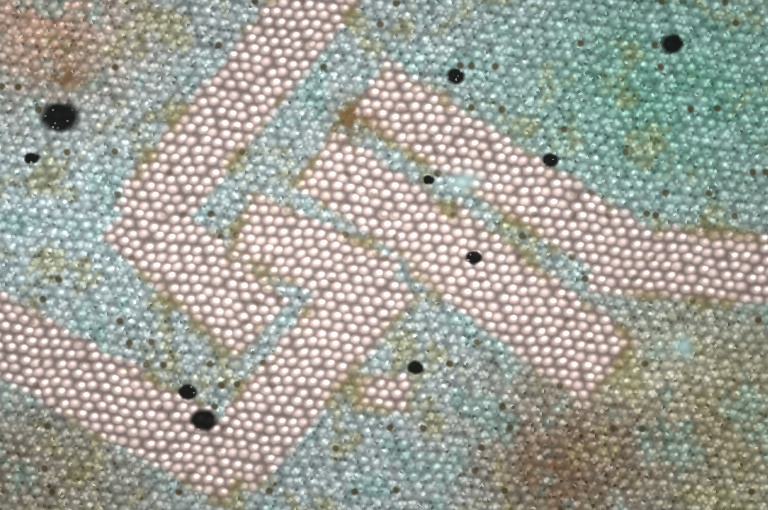
Write a Shadertoy shader that draws this texture.

```glsl
vec2 hash2(vec2 p) {
    vec2 q = vec2(dot(p, vec2(127.1, 311.7)), dot(p, vec2(269.5, 183.3)));
    return fract(sin(q) * 43758.55);
}

// Staggered cellular noise: xy = offset from nearest centre, zw = its random id
vec4 cells(vec2 p, float jitter) {
    vec4 nearest = vec4(9.0);
    for (int j = -1; j <= 1; j++)
    for (int i = -1; i <= 1; i++) {
        float row = floor(p.y) + float(j);
        float shift = 0.5 * mod(row, 2.0);
        vec2 id = vec2(floor(p.x - shift) + float(i), row);
        vec2 rnd = hash2(id);
        vec2 offset = p - id - vec2(0.5 + shift, 0.5) - jitter * (rnd - 0.5);
        if (dot(offset, offset) < dot(nearest.xy, nearest.xy)) nearest = vec4(offset, rnd);
    }
    return nearest;
}

// Layered, rotated sines, roughly -1 to 1
float ripples(vec2 p) {
    float sum = 0.0, amp = 0.5;
    for (int i = 0; i < 5; i++) {
        p = mat2(0.8, 0.6, -0.6, 0.8) * p + 1.7;
        sum += amp * sin(p.x + 1.3 * sin(p.y)) * cos(p.y * 1.1 + sin(p.x * 0.7));
        p *= 1.75;
        amp *= 0.68;
    }
    return sum;
}

float band(vec2 p, vec2 a, vec2 b, float halfWidth) {
    vec2 ab = b - a, ap = p - a;
    float along = dot(ap, ab) / dot(ab, ab);
    float across = abs(ap.x * ab.y - ap.y * ab.x) / length(ab);
    float ends = (abs(along - 0.5) - 0.5) * length(ab) - 0.45 * halfWidth;
    return max(across - halfWidth, ends);
}

float glow(vec2 p, vec2 centre, vec2 radius) {
    vec2 q = (p - centre) / radius;
    return exp(-dot(q, q));
}

// Signed distance to the angular meander
float meander(vec2 p) {
    float d = band(p, vec2(0.66, 1.05), vec2(0.29, 0.58), 0.070);
    d = min(d, band(p, vec2(0.27, 0.57), vec2(0.49, 0.375), 0.075));
    d = min(d, band(p, vec2(0.50, 0.55), vec2(0.73, 0.445), 0.066));
    d = min(d, band(p, vec2(0.735, 0.44), vec2(0.46, 0.105), 0.076));
    d = min(d, band(p, vec2(-0.05, 0.37), vec2(0.45, 0.09), 0.075));
    d = min(d, band(p, vec2(0.64, 0.675), vec2(0.90, 0.50), 0.066));
    d = min(d, band(p, vec2(0.88, 0.51), vec2(1.17, 0.29), 0.082));
    d = min(d, band(p, vec2(0.745, 0.815), vec2(1.22, 0.51), 0.064));
    d = min(d, band(p, vec2(1.19, 0.49), vec2(1.60, 0.465), 0.067));
    return min(d, band(p, vec2(0.72, 0.235), vec2(0.79, 0.225), 0.033));
}

vec3 groundColour(vec2 p, float mottle) {
    vec3 c = vec3(0.57, 0.62, 0.62);
    c = mix(c, vec3(0.63, 0.70, 0.71), glow(p, vec2(0.06, 0.58), vec2(0.28, 0.20)));
    c = mix(c, vec3(0.37, 0.59, 0.52), glow(p, vec2(1.34, 0.83), vec2(0.32, 0.24)) * (0.85 + 0.4 * mottle));
    c = mix(c, vec3(0.68, 0.56, 0.49), glow(p, vec2(0.08, 0.95), vec2(0.19, 0.15)));
    c = mix(c, vec3(0.50, 0.47, 0.41), glow(p, vec2(0.02, 0.06), vec2(0.30, 0.17)));
    c = mix(c, vec3(0.54, 0.52, 0.41), glow(p, vec2(1.45, 0.18), vec2(0.28, 0.24)));
    c = mix(c, vec3(0.47, 0.39, 0.32), 0.9 * glow(p, vec2(1.12, 0.10), vec2(0.20, 0.20)));
    c = mix(c, vec3(0.68, 0.68, 0.60), 0.7 * glow(p, vec2(1.26, 0.27), vec2(0.14, 0.07)));
    return c;
}

float spots(vec2 p) {
    vec3 pits[10] = vec3[10](
        vec3(0.117, 0.771, 0.035), vec3(0.928, 0.494, 0.015), vec3(0.400, 0.176, 0.025),
        vec3(0.369, 0.232, 0.018), vec3(0.816, 0.280, 0.016), vec3(0.894, 0.851, 0.018),
        vec3(1.080, 0.687, 0.016), vec3(1.318, 0.914, 0.021), vec3(0.063, 0.691, 0.014),
        vec3(0.840, 0.647, 0.011));
    float dark = 0.0;
    for (int i = 0; i < 10; i++) {
        float d = length((p - pits[i].xy) * vec2(0.9, 1.1)) / pits[i].z;
        dark = max(dark, 1.0 - smoothstep(0.65, 1.15, d));
    }
    return dark;
}

void mainImage(out vec4 fragColor, in vec2 fragCoord) {
    vec2 p = fragCoord / iResolution.y;
    float mottle = ripples(p * 17.0), fine = ripples(p * 55.0 + 4.0);
    float d = meander(p + 0.006 * vec2(mottle, fine)) + 0.007 * fine;
    float cloth = 1.0 - smoothstep(-0.012, 0.012, d);

    // Cloth and weathered ground
    vec3 ground = groundColour(p, mottle);
    ground = mix(ground, vec3(0.55, 0.53, 0.36), 0.55 * smoothstep(0.1, 0.7, mottle));
    ground = mix(ground, vec3(0.46, 0.63, 0.60), 0.45 * smoothstep(0.1, 0.7, -mottle));
    vec3 colour = mix(ground, vec3(0.71, 0.63, 0.61) + 0.035 * mottle, cloth * 0.93);

    // Slanted woven beads with small highlights
    vec2 warp = 0.0025 * sin(p.yx * vec2(31.0, 27.0) + mottle);
    vec2 weave = (p + warp) * mat2(1.0, -0.25, 0.12, 1.0) / vec2(0.0245, 0.0195);
    vec4 bead = cells(weave, 0.32);
    float body = 1.0 - smoothstep(0.15, 0.68, length(bead.xy));
    float shine = 1.0 - smoothstep(0.08, 0.36, length(bead.xy - vec2(0.06, 0.12)));
    float strength = mix(0.5, 1.0, cloth);
    colour *= 1.0 + strength * (0.52 * body - 0.26);
    colour += strength * shine * (0.10 + 0.30 * bead.z) * vec3(1.0, 0.99, 0.98);

    // Mineral grit and stained band edges
    vec4 grit = cells(p * 105.0, 0.9);
    float grain = 1.0 - smoothstep(0.15, 0.65, length(grit.xy));
    colour += (1.0 - 0.8 * cloth) * (grain * (grit.z - 0.4) * 0.36 + 0.07 * fine);
    float rim = exp(-d * d / 0.00022) * smoothstep(-0.25, 0.65, mottle + 0.5 * fine);
    colour = mix(colour, vec3(0.45, 0.40, 0.22), 0.55 * rim);
    float rust = glow(p, vec2(0.12, 0.85), vec2(0.06, 0.035)) + glow(p, vec2(0.69, 0.77), vec2(0.045, 0.04))
        + 0.7 * glow(p, vec2(1.07, 0.06), vec2(0.07, 0.07));
    colour = mix(colour, vec3(0.42, 0.29, 0.15), rust * smoothstep(-0.5, 0.5, fine) * 0.75);
    float crystal = glow(p, vec2(1.34, 0.32), vec2(0.022)) + glow(p, vec2(0.91, 0.645), vec2(0.03, 0.018));
    colour = mix(colour, vec3(0.66, 0.82, 0.82), 0.8 * crystal);

    // Scattered specks, pits and uneven light
    vec4 speck = cells(p * 24.0, 0.9);
    float fleck = step(0.86, speck.w) * (1.0 - smoothstep(0.08, 0.23, length(speck.xy)));
    colour = mix(colour, vec3(0.27, 0.23, 0.13), fleck * mix(0.75, 0.3, cloth));
    float pitGlint = smoothstep(0.75, 1.0, grain * grit.z);
    colour = mix(colour, vec3(0.07, 0.075, 0.07) + 0.4 * pitGlint, spots(p + 0.003 * fine) * 0.93);
    colour *= 0.86 + 0.24 * glow(p, vec2(0.68, 0.55), vec2(0.75, 0.55));
    fragColor = vec4(clamp(colour, 0.0, 1.0), 1.0);
}
```
